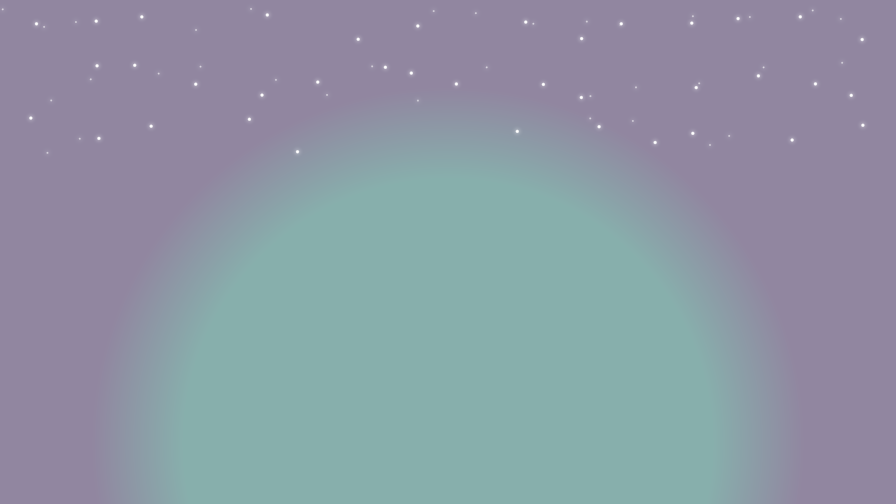
Write a WebGL 2 fragment shader that draws this background.

```glsl
#version 300 es
precision highp float;
// Dusky violet sky with a large soft teal dome and small stars along the top.

#define SKY vec3(0.568, 0.527, 0.628)
#define DOME vec3(0.531, 0.686, 0.675)
#define DOME_HEIGHT 0.12
#define DOME_INNER 0.525
#define DOME_OUTER 0.706
#define STAR_CELL 0.108
#define STAR_ROWS 3.0
#define BIG_STAR 0.0033
#define SMALL_STAR 0.0017
#define GLOW_RADIUS 0.013

uniform vec2 u_resolution;
out vec4 fragColor;

// Three pseudo-random values per cell
vec3 hash3(vec2 cell) {
  vec3 q = fract(cell.xyx * vec3(0.1031, 0.1030, 0.0973));
  q += dot(q, q.yxz + 33.33);
  return fract((q.xxy + q.yzz) * q.zyx);
}

// One jittered star per kept cell; p is measured down from the top edge
float starLayer(vec2 p, float radius, float glow, float seed) {
  vec2 grid = p / STAR_CELL;
  vec2 cell = floor(grid);
  vec3 rnd = hash3(cell + seed);
  vec2 center = mix(vec2(0.15), vec2(0.85), rnd.xy);
  float dist = length(grid - cell - center) * STAR_CELL;

  // Stars thin out in the lowest row and stop below it
  float density = cell.y < STAR_ROWS - 1.0 ? 0.88 : 0.5;
  float keep = step(rnd.z, density) * step(cell.y, STAR_ROWS - 0.5);

  float pixel = 1.0 / u_resolution.y;
  float core = 1.0 - smoothstep(radius - pixel, radius + pixel, dist);
  float halo = max(1.0 - dist / GLOW_RADIUS, 0.0);
  return keep * max(core, glow * halo * halo);
}

void main() {
  // Height units, with x measured from the middle of the canvas
  vec2 p = (gl_FragCoord.xy - vec2(0.5 * u_resolution.x, 0.0)) / u_resolution.y;

  // Dome: flat core with a wide fading rim
  float dist = length(p - vec2(0.0, DOME_HEIGHT));
  float rim = clamp((dist - DOME_INNER) / (DOME_OUTER - DOME_INNER), 0.0, 1.0);
  vec3 color = mix(DOME, SKY, rim);

  // Stars: glowing bright ones and faint specks
  vec2 fromTop = vec2(p.x, 1.0 - p.y);
  float stars = starLayer(fromTop, BIG_STAR, 0.35, 17.0);
  stars = max(stars, 0.7 * starLayer(fromTop, SMALL_STAR, 0.15, 71.0));

  fragColor = vec4(mix(color, vec3(1.0), stars), 1.0);
}
```
